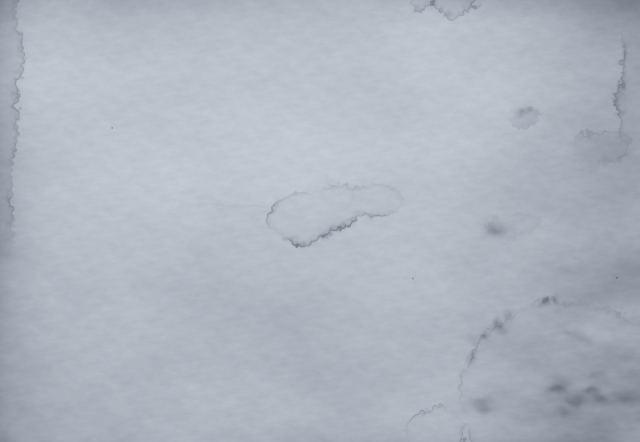
This texture is drawn by a Shadertoy shader. Its source:

```glsl
// Aged blue-grey paper with water stains, tide lines, mildew spots and soft edge shading.

const vec3 PAPER = vec3(0.738, 0.768, 0.808);
const vec3 SHADE_TINT = vec3(1.0, 0.99, 0.97);
const float CLOUD = 0.046;          // contrast of the broad mottling
const float GRAIN = 0.018;          // contrast of the paper fibres
const float TIDE_INNER = 0.0058;    // fade of a tide line into its stain
const float TIDE_OUTER = 0.0022;    // fade of a tide line outwards
const int SPOTS = 24;
const int STAINS = 7;

// Stain centre and radii, in canvas heights
const vec4 STAIN[STAINS] = vec4[](
    vec4(1.030, 1.000, 0.045, 0.034), vec4(0.957, 1.000, 0.020, 0.012),
    vec4(1.355, 0.665, 0.068, 0.040), vec4(1.180, 0.730, 0.028, 0.020),
    vec4(1.155, 0.490, 0.060, 0.027), vec4(1.280, 0.100, 0.235, 0.220),
    vec4(0.990, 0.025, 0.066, 0.055));
// Line strength and fill strength of each stain
const vec2 STRENGTH[STAINS] = vec2[](
    vec2(0.11, 0.015), vec2(0.11, 0.01), vec2(0.05, 0.014),
    vec2(0.05, 0.03), vec2(0.03, 0.02), vec2(0.08, 0.0), vec2(0.12, 0.0));

vec2 hash2(vec2 p) {
    vec3 q = fract(p.xyx * vec3(0.1031, 0.1030, 0.0973));
    q += dot(q, q.yzx + 33.33);
    return fract((q.xx + q.yz) * q.zy);
}

mat2 rotation(float a) {
    return mat2(cos(a), sin(a), -sin(a), cos(a));
}

// Warped sine octaves, roughly -0.7 to 0.7
float layeredSines(vec2 p, int octaves) {
    float sum = 0.0, amp = 0.5;
    for (int i = 0; i < octaves; i++) {
        vec2 q = p + 0.9 * sin(p.yx * vec2(1.3, 1.1) + float(i) * 2.1);
        sum += amp * sin(q.x) * sin(q.y + 0.7);
        p = rotation(0.55) * p * 1.83 + vec2(3.7, 1.9);
        amp *= 0.62;
    }
    return sum;
}

// Distance to the nearest scattered point, in cells
float cellular(vec2 p) {
    float nearest = 2.0;
    for (int y = -1; y <= 1; y++)
    for (int x = -1; x <= 1; x++) {
        vec2 cell = floor(p) + vec2(x, y);
        nearest = min(nearest, distance(p, cell + hash2(cell)));
    }
    return nearest;
}

float ellipse(vec2 p, vec2 r) {
    float k = length(p / r);
    return k * (k - 1.0) / max(length(p / (r * r)), 0.001);
}

float smoothUnion(float a, float b, float k) {
    float h = max(k - abs(a - b), 0.0) / k;
    return min(a, b) - 0.25 * h * h * k;
}

// Dark rim at d = 0, crisp outside and soft inside
float tideLine(float d) {
    return d < 0.0 ? exp(d / TIDE_INNER) : exp(-d / TIDE_OUTER);
}

float inside(float d, float softness) {
    return 1.0 - smoothstep(-softness, softness, d);
}

float edgeShade(vec2 p, float width) {
    float right = smoothstep(0.95, width, p.x);
    float low = 1.0 - smoothstep(0.12, 0.68, p.y);
    float streaks = layeredSines(p * vec2(7.0, 24.0) + 4.0, 4);
    return 0.055 * low + 0.10 * right + right * low * (0.035 + 0.09 * streaks)
         + 0.105 * exp(-p.x / 0.05) + 0.05 * low * exp(-p.x / 0.13)
         + 0.035 * exp(-p.y / 0.06) + (0.07 + 0.04 * right) * exp((p.y - 1.0) / 0.06);
}

// Mildew: some spots follow the large stain's rim, the rest scatter inside it
float mildew(vec2 p) {
    float sum = 0.0;
    for (int i = 0; i < SPOTS; i++) {
        vec2 h = hash2(vec2(i, 7.0)), g = hash2(vec2(i, 19.0));
        float angle = mix(1.35, 2.8, h.x);
        vec2 rim = STAIN[5].xy + STAIN[5].zw * vec2(cos(angle), sin(angle));
        vec2 centre = i < 9 ? rim : vec2(1.08, 0.04) + h * vec2(0.34, 0.22);
        vec2 size = i < 9 ? vec2(0.008, 0.011) : vec2(0.022, 0.011);
        vec2 q = (p - centre) / (size * (0.6 + 0.7 * g.x));
        sum += (0.35 + 0.65 * g.y) * exp(-dot(q, q));
    }
    vec2 a = (p - vec2(1.186, 0.746)) / vec2(0.012, 0.009);
    vec2 b = (p - vec2(1.122, 0.484)) / vec2(0.021, 0.014);
    return sum + exp(-dot(a, a)) + exp(-dot(b, b));
}

// Sparse tiny dark flecks
float specks(vec2 p) {
    vec2 cell = floor(p * 6.0), h = hash2(cell + 41.0);
    vec2 offset = fract(p * 6.0) - 0.2 - 0.6 * h;
    float present = step(0.88, hash2(cell + 83.0).x);
    return present * (1.0 - smoothstep(0.003, 0.020, length(offset)));
}

void mainImage(out vec4 fragColor, in vec2 fragCoord) {
    vec2 p = fragCoord / iResolution.y;
    float width = iResolution.x / iResolution.y;
    float cloud = layeredSines(p * vec2(5.0, 9.0) + 2.0, 6);
    float wobble = layeredSines(p * 32.0, 4);
    float teeth = cellular(p * 75.0) - 0.5;
    float ragged = 0.011 * wobble + 0.010 * teeth;
    float patchy = clamp(0.75 + 1.3 * layeredSines(p * 23.0 + 5.0, 3), 0.2, 1.3);

    // Broad shading, mottling and fibres
    float shade = edgeShade(p, width);
    shade += CLOUD * (0.5 + 7.0 * shade) * cloud;
    shade += GRAIN * layeredSines(p * vec2(70.0, 150.0), 4);

    // Central two-lobed stain, strongest along its lower left rim
    float body = ellipse((p - vec2(0.715, 0.517)) * rotation(0.25), vec2(0.104, 0.056));
    float lobe = ellipse(p - vec2(0.848, 0.540), vec2(0.068, 0.032));
    float centre = smoothUnion(body, lobe, 0.008) + ragged
                 + 0.016 * layeredSines(p * 15.0 + 1.0, 2);
    float weight = mix(0.09, 0.21, smoothstep(0.0, 0.10, 0.69 - p.y - 0.16 * p.x));
    shade += weight * patchy * tideLine(centre) + 0.006 * inside(centre, 0.006);

    // Smaller stains
    for (int i = 0; i < STAINS; i++) {
        float d = ellipse(p - STAIN[i].xy, STAIN[i].zw) + 1.5 * ragged;
        shade += STRENGTH[i].x * patchy * tideLine(d) + STRENGTH[i].y * inside(d, 0.010);
    }

    // Damp margins at the left and upper right
    float left = p.x - 0.034 - 0.012 * sin(p.y * 9.0) + 1.3 * ragged;
    float right = width - 0.035 - p.x + 0.015 * sin(p.y * 14.0) + 1.3 * ragged;
    float upper = smoothstep(0.40, 0.52, p.y);
    float corner = smoothstep(0.66, 0.74, p.y) * (1.0 - smoothstep(0.86, 0.95, p.y));
    shade += upper * (0.11 * patchy * tideLine(left) + 0.03 * inside(left, 0.006));
    shade += corner * (0.12 * patchy * tideLine(right) + 0.02 * inside(right, 0.006));

    // Spots, flecks and a faint crease
    vec2 warp = 0.011 * vec2(wobble, layeredSines(p.yx * 38.0 + 9.0, 3));
    shade += 0.12 * mildew(p + warp) + 0.18 * specks(p);
    float crease = smoothstep(0.40, 0.50, p.x) * (1.0 - smoothstep(0.58, 0.62, p.x));
    shade += 0.03 * crease * exp(-abs(p.y - 0.535 + 0.5 * warp.x) / 0.003);

    fragColor = vec4(PAPER - shade * SHADE_TINT, 1.0);
}
```
